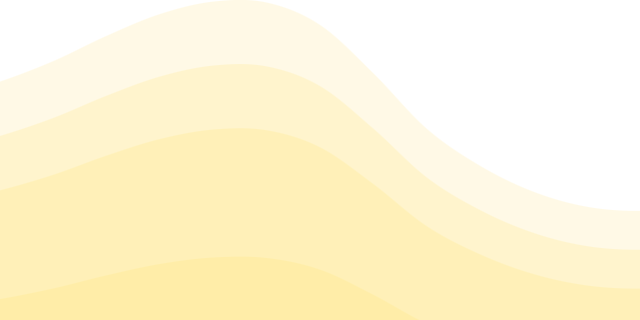
This background is drawn by a Shadertoy shader. Its source:

```glsl
const vec3 BACKDROP = vec3(1.0);
const vec3 LAYER_COLORS[4] = vec3[4](
    vec3(1.0, 0.977, 0.900),
    vec3(1.0, 0.957, 0.803),
    vec3(1.0, 0.943, 0.722),
    vec3(1.0, 0.930, 0.660));

// Steps down from the top crest for each layer
const float LAYER_STEPS[4] = float[4](0.0, 1.0, 2.0, 4.0);
const float STEP_DROP = 0.2005;    // crest drop per step, in canvas heights
const float STEP_FLATTEN = 0.12;   // loss of wave amplitude per step

// Evenly spaced wave depths below the top edge, one knot past each side
const int SEGMENTS = 12;
const float WAVE_DEPTH[15] = float[15](
    0.305, 0.255, 0.191, 0.112, 0.044, 0.005, 0.008, 0.078,
    0.229, 0.402, 0.518, 0.599, 0.646, 0.659, 0.643);

// Catmull-Rom curve through the knots, x in 0..1
float waveDepth(float x) {
    float s = clamp(x, 0.0, 1.0) * float(SEGMENTS);
    int i = min(int(s), SEGMENTS - 1);
    float t = s - float(i);
    float a = WAVE_DEPTH[i];
    float b = WAVE_DEPTH[i + 1];
    float c = WAVE_DEPTH[i + 2];
    float d = WAVE_DEPTH[i + 3];
    float cubic = 3.0 * (b - c) + d - a;
    float square = 2.0 * a - 5.0 * b + 4.0 * c - d;
    return b + 0.5 * t * (c - a + t * (square + t * cubic));
}

void mainImage(out vec4 fragColor, in vec2 fragCoord) {
    vec2 uv = fragCoord / iResolution.xy;
    float depth = 1.0 - uv.y;
    float wave = waveDepth(uv.x);
    vec3 color = BACKDROP;

    // Paint from the back layer to the front
    for (int i = 0; i < 4; i++) {
        float steps = LAYER_STEPS[i];
        float edge = wave * (1.0 - STEP_FLATTEN * steps) + STEP_DROP * steps;
        float below = depth - edge;
        float coverage = clamp(0.5 + below / fwidth(below), 0.0, 1.0);
        color = mix(color, LAYER_COLORS[i], coverage);
    }

    fragColor = vec4(color, 1.0);
}
```
